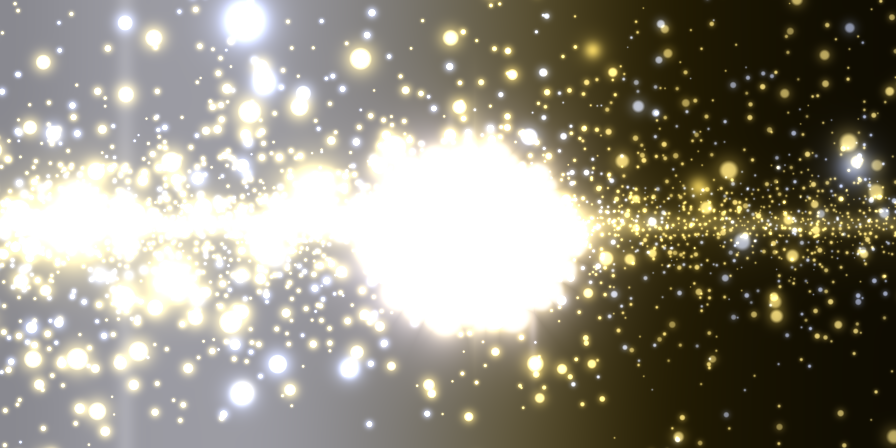
Write a Shadertoy shader that draws this background.

```glsl
const vec3 COOL_GRAY = vec3(0.61, 0.61, 0.64);
const vec3 DARK_BROWN = vec3(0.10, 0.08, 0.01);
const vec3 OLIVE_HAZE = vec3(0.10, 0.08, 0.01);
const vec3 GOLD = vec3(1.0, 0.88, 0.42);
const vec3 ICE = vec3(0.66, 0.74, 1.0);
const vec3 LAVENDER = vec3(0.52, 0.50, 0.62);

const float BAND_Y = 0.5;
const vec2 CORE_CENTER = vec2(1.06, 0.465);
const vec2 CORE_RADIUS = vec2(0.215, 0.185);
const int CORE_BUMPS = 26;
const int LAYERS = 6;
const float FINE_CELL = 0.013;
const float COARSE_CELL = 0.12;

// Main lights: x, y, radius, coolness
const int LIGHT_COUNT = 11;
const vec4 LIGHTS[LIGHT_COUNT] = vec4[LIGHT_COUNT](
    vec4(0.161, 0.500, 0.085, 0.0), vec4(0.385, 0.377, 0.052, 0.0),
    vec4(0.700, 0.575, 0.056, 0.0), vec4(0.594, 0.458, 0.040, 0.0),
    vec4(0.547, 0.953, 0.050, 1.0), vec4(0.591, 0.815, 0.027, 1.0),
    vec4(0.539, 0.120, 0.025, 1.0), vec4(0.780, 0.177, 0.023, 1.0),
    vec4(1.906, 0.628, 0.050, 1.0), vec4(1.560, 0.583, 0.027, 0.0),
    vec4(1.323, 0.888, 0.024, 0.0));

float hash(vec2 p) {
    return fract(sin(dot(p, vec2(127.1, 311.7))) * 43758.5453);
}

float bell(float x, float width) {
    return exp(-x * x / (width * width));
}

// Strength of the lights, falling from left to right
float gainAt(float x) {
    return mix(1.5, 0.75, smoothstep(1.0, 1.5, x));
}

vec3 backdrop(vec2 p) {
    vec3 color = mix(COOL_GRAY, DARK_BROWN, smoothstep(0.5, 1.55, p.x));
    color += OLIVE_HAZE * bell(p.x - 1.2, 0.3);
    color *= 1.0 - 0.4 * smoothstep(1.5, 2.0, p.x);
    color *= 1.0 - 0.12 * bell(p.x, 0.2);
    // Vertical streaks
    color += 0.07 * bell(p.x - 0.28, 0.022);
    color += LAVENDER * 0.25 * bell(p.x - 1.19, 0.01) * bell(p.y - 0.28, 0.1);
    color += LAVENDER * 0.15 * bell(p.x - 1.005, 0.01) * bell(p.y - 0.7, 0.06);
    return color;
}

// Soft disc with a tinted halo
vec3 lightDot(float d, float r, vec3 tint, float pixel) {
    float edge = max(0.35 * r, pixel);
    float disc = 1.0 - smoothstep(r - edge, r + edge, d);
    return mix(tint, vec3(1.0), 0.35) * disc * 0.7 + tint * 0.4 * bell(d, 1.7 * r);
}

vec3 particleLayer(vec2 p, float level, float pixel) {
    float size = mix(FINE_CELL, COARSE_CELL, level * level);
    float spread = mix(0.05, 0.32, level);
    float seed = level * 37.0;
    vec2 base = floor(p / size);
    vec3 sum = vec3(0.0);
    for (int j = -1; j <= 1; j++) {
        for (int i = -1; i <= 1; i++) {
            vec2 cell = base + vec2(i, j);
            float offBand = abs((cell.y + 0.5) * size - BAND_Y);
            float chance = mix(0.85, 0.45, level) * exp(-offBand / spread);
            if (hash(cell + seed) > chance) continue;
            vec2 jitter = vec2(hash(cell + seed + 3.1), hash(cell + seed + 7.7));
            vec2 center = (cell + 0.15 + 0.7 * jitter) * size;
            float pick = hash(cell + seed + 13.3);
            float gain = gainAt(center.x);
            float r = size * mix(0.09, mix(0.24, 0.17, level), pick) * (0.75 + 0.25 * gain);
            vec3 tint = mix(GOLD, ICE, step(0.7, hash(cell + seed + 19.9)));
            sum += lightDot(length(p - center), r, tint, pixel) * gain * mix(0.6, 1.0, pick);
        }
    }
    return sum;
}

// Distance to an ellipse with round bumps along its rim
float coreDistance(vec2 p) {
    vec2 q = p - CORE_CENTER;
    float d = (length(q / CORE_RADIUS) - 1.0) * CORE_RADIUS.y;
    for (int i = 0; i < CORE_BUMPS; i++) {
        float id = float(i);
        float angle = 6.2832 * (id + hash(vec2(id, 2.0))) / float(CORE_BUMPS);
        vec2 rim = CORE_RADIUS * vec2(cos(angle), sin(angle));
        d = min(d, length(q - rim) - mix(0.012, 0.034, hash(vec2(id, 5.0))));
    }
    return d;
}

void mainImage(out vec4 fragColor, in vec2 fragCoord) {
    vec2 p = fragCoord / iResolution.y;
    float pixel = 1.0 / iResolution.y;
    float gain = gainAt(p.x);
    vec3 color = backdrop(p);

    // Glowing band, wider near the core
    float nearCore = exp(-abs(p.x - CORE_CENTER.x) / 0.13);
    float bandWidth = 0.022 + 0.14 * nearCore;
    float bandPower = 0.3 * gain + 0.9 * nearCore;
    color += mix(GOLD, vec3(1.0), 0.3) * bandPower * bell(p.y - BAND_Y, bandWidth);
    color += GOLD * 0.1 * gain * bell(p.y - BAND_Y, 0.1);

    for (int i = 0; i < LAYERS; i++) {
        color += particleLayer(p, float(i) / float(LAYERS - 1), pixel);
    }

    for (int i = 0; i < LIGHT_COUNT; i++) {
        vec4 light = LIGHTS[i];
        float power = light.x > 1.2 ? 0.55 : 1.3;
        float d = length(p - light.xy);
        vec3 tint = mix(GOLD, ICE, light.w);
        color += tint * power * (bell(d, 0.75 * light.z) + 0.25 * bell(d, 1.5 * light.z));
    }

    // Core and its halo
    float d = coreDistance(p);
    float outside = max(d, 0.0);
    color += LAVENDER * 0.75 * exp(-outside / 0.06) + GOLD * 0.35 * exp(-outside / 0.015);
    color = mix(color, vec3(1.0), 1.0 - smoothstep(-0.005, 0.012, d));

    fragColor = vec4(clamp(color, 0.0, 1.0), 1.0);
}
```
